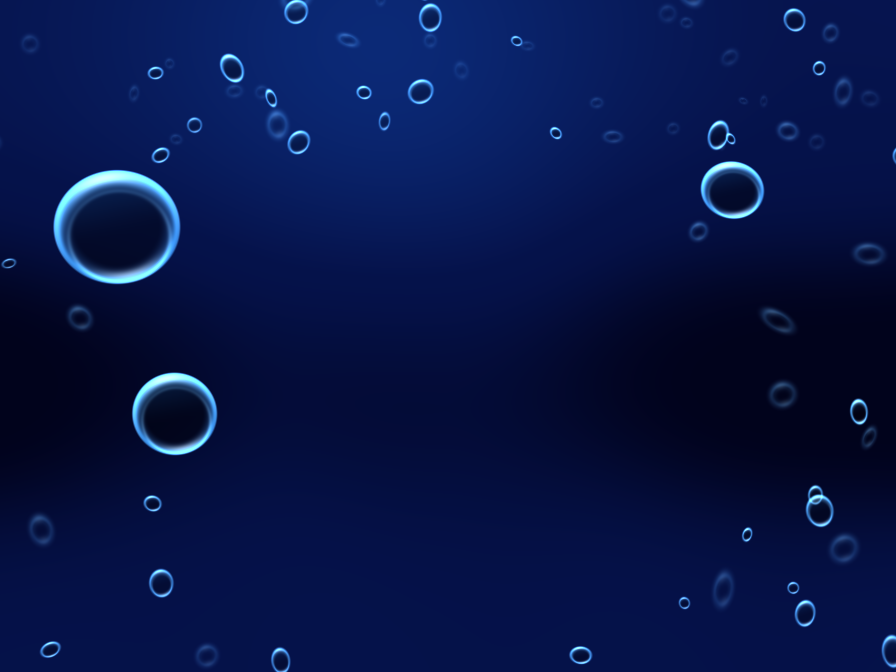
Give the GLSL for this background, as a Shadertoy shader.

```glsl
// Air bubbles, sharp and out of focus, drifting in deep blue water.

const vec3 LARGE_BUBBLES[3] = vec3[3](
    vec3(0.174, 0.662, 0.094), vec3(0.260, 0.384, 0.063), vec3(1.090, 0.717, 0.047));

vec3 hash3(vec2 p) {
    vec3 q = fract(p.xyx * vec3(0.1031, 0.1030, 0.0973));
    q += dot(q, q.yxz + 33.33);
    return fract((q.xxy + q.yzz) * q.zyx);
}

mat2 rotation(float a) {
    return mat2(cos(a), -sin(a), sin(a), cos(a));
}

float cornerSlope(vec2 cell, vec2 offset) {
    float a = 6.2832 * hash3(cell + 50.0).x;
    return dot(vec2(cos(a), sin(a)), offset);
}

float gradientNoise(vec2 p) {
    vec2 i = floor(p), f = fract(p);
    vec2 u = f * f * f * (f * (f * 6.0 - 15.0) + 10.0);
    vec2 e = vec2(1.0, 0.0);
    return mix(mix(cornerSlope(i, f), cornerSlope(i + e, f - e), u.x),
               mix(cornerSlope(i + e.yx, f - e.yx), cornerSlope(i + 1.0, f - 1.0), u.x), u.y);
}

// Light from the top, a dark band that deepens towards both sides
vec3 waterColor(vec2 p) {
    vec2 g = (p - vec2(0.56, 0.93)) / 0.35;
    float band = exp(-pow((p.y - 0.43) / 0.21, 2.0));
    float level = 0.47 + 0.40 * exp(-dot(g, g)) + 0.08 * smoothstep(0.5, 1.0, p.y);
    level -= band * (0.22 + 0.32 * smoothstep(0.1, 0.65, abs(p.x - 0.56)));
    level += 0.05 * gradientNoise(p * vec2(3.0, 2.0));
    vec3 color = mix(vec3(0.004, 0.010, 0.11), vec3(0.02, 0.07, 0.29), smoothstep(0.0, 0.5, level));
    return mix(color, vec3(0.045, 0.17, 0.48), clamp(level * 2.0 - 1.0, 0.0, 1.0));
}

// Elliptic bubble: bright rim, lit crescent on top, inner reflected ring
vec3 addBubble(vec3 water, vec2 p, vec2 size, float tilt, float blur, float strength) {
    mat2 turn = rotation(tilt);
    vec2 q = turn * p / size;
    float r = length(q);
    float soft = blur + 1.2 / (iResolution.y * min(size.x, size.y));
    if (r > 1.0 + soft) return water;

    vec2 light = turn * normalize(vec2(-0.25, 1.0));
    float facing = dot(q, light) / max(r, 0.001);
    float body = 1.0 - smoothstep(1.0 - soft, 1.0 + soft, r);
    float rim = exp(-pow((r - 0.94) / (0.045 + 0.6 * soft), 2.0));
    float shell = smoothstep(0.65, 1.0, r);
    float crescent = smoothstep(0.82, 1.16, length(q + 0.25 * light));
    float ring = exp(-pow((length(q + 0.17 * light) - 0.80) / (0.03 + 0.5 * soft), 2.0));
    float glint = exp(-pow((r - 0.86) / (0.07 + 0.5 * soft), 2.0)) * pow(abs(facing), 6.0);

    vec3 shine = vec3(0.16, 0.40, 0.56) * rim * (0.65 + 0.5 * facing * facing);
    shine += vec3(0.10, 0.24, 0.38) * shell;
    shine += vec3(0.26, 0.42, 0.50) * crescent;
    shine += vec3(0.22, 0.34, 0.40) * ring * (0.35 + 0.65 * shell);
    shine += vec3(0.45, 0.48, 0.46) * glint;
    shine += vec3(0.02, 0.08, 0.13) * smoothstep(-0.2, 0.9, dot(q, light));
    return mix(water, water * 0.6 + shine, body * strength);
}

// Random bubbles on a jittered grid, leaving the middle of the water open
vec3 addScatter(vec3 color, vec2 p, float cell, float seed, vec2 radii, float flatness,
                float blur, float strength, float density, float lowest) {
    vec2 home = floor(p / cell);
    for (int y = -1; y <= 1; y++)
    for (int x = -1; x <= 1; x++) {
        vec2 id = home + vec2(x, y);
        vec3 a = hash3(id + seed), b = hash3(id + seed + 17.3);
        vec2 center = (id + 0.05 + 0.9 * a.xy) * cell;
        float radius = mix(radii.x, radii.y, b.x);
        float room = smoothstep(0.24, 0.52, length((center - vec2(0.66, 0.45)) * vec2(0.85, 1.1)));
        room *= smoothstep(lowest - 0.1, lowest + 0.1, center.y);
        room *= 1.0 - 0.8 * smoothstep(0.5, 0.3, center.x) * smoothstep(0.2, 0.05, abs(center.y - 0.43));
        for (int i = 0; i < 3; i++)
            room *= step(LARGE_BUBBLES[i].z + radius + 0.012, distance(center, LARGE_BUBBLES[i].xy));
        if (a.z < density * room) {
            vec2 size = radius * vec2(1.0, 1.0 - flatness * b.y);
            color = addBubble(color, p - center, size, 6.2832 * b.z, blur,
                              strength * (0.65 + 0.35 * a.x));
        }
    }
    return color;
}

void mainImage(out vec4 fragColor, in vec2 fragCoord) {
    vec2 p = fragCoord / iResolution.y;
    vec3 color = waterColor(p);

    // Far specks near the surface, then blurred, small and medium bubbles
    color = addScatter(color, p, 0.075, 3.0, vec2(0.005, 0.012), 0.4, 0.5, 0.14, 0.45, 0.75);
    color = addScatter(color, p, 0.150, 41.0, vec2(0.012, 0.026), 0.5, 0.40, 0.28, 0.60, -0.2);
    color = addScatter(color, p, 0.140, 87.0, vec2(0.007, 0.014), 0.5, 0.04, 0.85, 0.58, -0.2);
    color = addScatter(color, p, 0.185, 129.0, vec2(0.015, 0.024), 0.35, 0.02, 0.90, 0.65, -0.2);

    for (int i = 0; i < 3; i++) {
        vec3 b = LARGE_BUBBLES[i];
        color = addBubble(color, p - b.xy, b.z * vec2(1.0, 0.9 + 0.07 * float(i % 2)),
                          -0.1 * float(i), 0.0, 1.0);
    }
    fragColor = vec4(color, 1.0);
}
```
